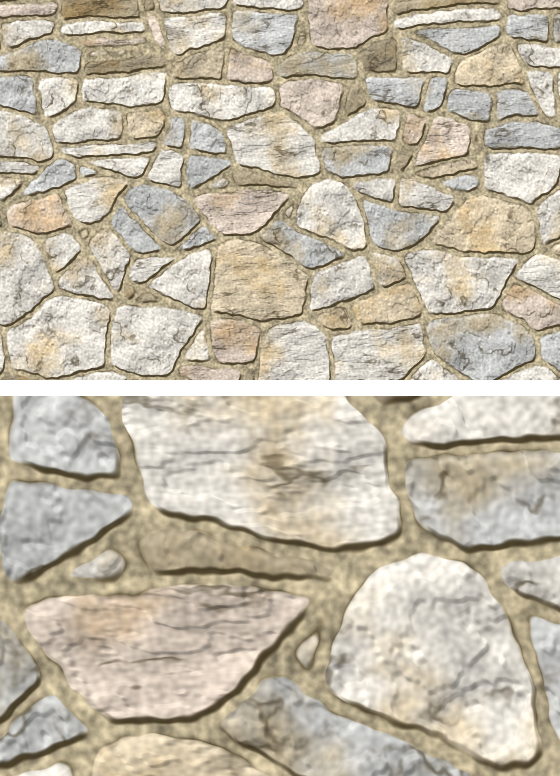
Top, the full canvas; bottom, a detail of the centre.
Write a Shadertoy shader that draws this texture.

```glsl
const vec2 CELL = vec2(0.235, 0.175);     // spacing of the largest stones
const vec2 METRIC = vec2(1.0, 1.9);       // flattens joints between courses
const float CORNER = 150.0;               // higher gives sharper stone corners
const float MORTAR = 0.0068;              // half width of a joint
const vec2 TO_LIGHT = vec2(-0.5, 0.86);

const vec3 PALE = vec3(0.88, 0.86, 0.82);
const vec3 COOL = vec3(0.77, 0.77, 0.76);
const vec3 ROSE = vec3(0.85, 0.79, 0.73);
const vec3 OCHRE = vec3(0.83, 0.77, 0.66);
const vec3 BROWN = vec3(0.65, 0.60, 0.50);
const vec3 SAND = vec3(0.73, 0.68, 0.56);
const vec3 SHADOW = vec3(0.22, 0.18, 0.10);

float hash(vec2 p) {
    vec3 q = fract(p.xyx * 0.1031);
    q += dot(q, q.yzx + 33.33);
    return fract((q.x + q.y) * q.z);
}

vec2 hash2(vec2 p) {
    return vec2(hash(p), hash(p + 71.7));
}

float corner(vec2 cell, vec2 offset) {
    float angle = 6.2832 * hash(cell);
    return dot(vec2(cos(angle), sin(angle)), offset);
}

float gradientNoise(vec2 p) {
    vec2 i = floor(p), f = p - i;
    vec2 u = f * f * f * (f * (f * 6.0 - 15.0) + 10.0);
    vec2 e = vec2(1.0, 0.0);
    return mix(mix(corner(i, f), corner(i + e, f - e), u.x),
               mix(corner(i + e.yx, f - e.yx), corner(i + 1.0, f - 1.0), u.x), u.y);
}

float fbm(vec2 p) {
    float sum = 0.0, amplitude = 0.6;
    for (int i = 0; i < 5; i++) {
        sum += amplitude * gradientNoise(p);
        p = mat2(1.6, 1.2, -1.2, 1.6) * p + 17.3;
        amplitude *= 0.52;
    }
    return sum;
}

vec2 stoneSite(vec2 cell) {
    float spread = cell.y > 2.5 ? 0.35 : 0.65;
    vec2 jitter = (hash2(cell + 40.0) - 0.5) * vec2(0.6, spread);
    return (cell + 0.5 + vec2(0.5 * mod(cell.y, 2.0), 0.0) + jitter) * CELL;
}

// Cuts a stone along a line, returns the side and renews the id
float cutStone(vec2 local, float angle, float offset, inout float id, inout float joints) {
    float d = dot(local, vec2(sin(angle), cos(angle))) - offset;
    float side = d < 0.0 ? -1.0 : 1.0;
    joints += exp(-CORNER * abs(d));
    id = hash(vec2(id * 517.0, 8.3 + 5.1 * side));
    return side;
}

// x: rounded distance to the nearest joint, y: stone id
vec2 stoneWall(vec2 p) {
    p += 0.018 * vec2(gradientNoise(p * 7.0), gradientNoise(p * 7.0 + 31.0));
    p += 0.005 * vec2(gradientNoise(p * 28.0 + 9.0), gradientNoise(p * 28.0 + 57.0));

    vec2 base = floor(p / CELL), nearest = base, site = vec2(0.0);
    float best = 1e5;
    for (int k = 0; k < 25; k++) {
        vec2 cell = base + vec2(k % 5 - 2, k / 5 - 2);
        vec2 s = stoneSite(cell);
        float d = dot(METRIC * (p - s), p - s);
        if (d < best) { best = d; nearest = cell; site = s; }
    }
    float joints = 0.0;
    for (int k = 0; k < 25; k++) {
        vec2 cell = base + vec2(k % 5 - 2, k / 5 - 2);
        vec2 s = stoneSite(cell);
        if (cell != nearest)
            joints += exp(-CORNER * dot(0.5 * (s + site) - p, normalize(METRIC * (s - site))));
    }

    // Level courses above, tilted rubble below
    float level = smoothstep(0.35, 0.65, site.y);
    float id = hash(nearest + 13.0);
    vec2 local = p - site, r = hash2(nearest + 90.0) - 0.5;
    if (id > mix(0.3, 0.14, level)) {
        float angle = r.x * mix(2.0, 0.2, level), offset = r.y * 0.04;
        float side = cutStone(local, angle, offset, id, joints);
        if (id < 0.22 * level)
            cutStone(local, angle, offset + side * 0.045, id, joints);
        else if (id > 0.5)
            cutStone(local, angle + 1.57 + (id - 0.75), (id - 0.75) * 0.25, id, joints);
    }
    return vec2(-log(joints) / CORNER, id);
}

// Rough surface broken into chipped ledges
float relief(vec2 p) {
    float h = fbm(p), t = h * 5.0;
    float ledge = (floor(t) + smoothstep(0.75, 1.0, fract(t))) / 5.0;
    return h + 0.7 * ledge;
}

vec3 stoneColor(float id) {
    float pick = hash(vec2(id * 311.0, 4.0));
    vec3 c = pick < 0.46 ? PALE : pick < 0.66 ? COOL : pick < 0.81 ? ROSE : pick < 0.92 ? OCHRE : BROWN;
    return c * (0.94 + 0.1 * hash(vec2(id * 211.0, 9.0)));
}

void mainImage(out vec4 fragColor, in vec2 fragCoord) {
    vec2 p = fragCoord / iResolution.y;
    float pixel = 1.0 / iResolution.y;
    vec2 stone = stoneWall(p), lit = stoneWall(p + TO_LIGHT * 0.006);
    float rough = 0.004 * gradientNoise(p * 55.0);
    float inside = stone.x - MORTAR + rough;
    float mask = smoothstep(-pixel, pixel, inside);
    float bevel = smoothstep(-0.002, 0.006, inside)
                - smoothstep(-0.002, 0.006, lit.x - MORTAR + rough);

    // Stone face: stains, cracks and light across the ledges
    float id = stone.y;
    vec2 q = p * mix(vec2(9.0), vec2(6.0, 15.0), step(0.65, hash(vec2(id * 91.0, 2.0)))) + id * 60.0;
    float slope = relief(q) - relief(q + TO_LIGHT * 0.045);
    float stain = fbm(p * 6.0 + id * 35.0);
    float shade = fbm(p * 13.0 + id * 77.0);
    float grain = gradientNoise(p * 140.0);
    float crack = smoothstep(0.05, 0.0, abs(fbm(q * 0.9 + 23.0))) * smoothstep(-0.05, 0.25, shade);
    vec3 face = stoneColor(id);
    face = mix(face, face * vec3(0.95, 0.88, 0.75), smoothstep(0.02, 0.4, stain));
    face *= 1.0 + 1.3 * clamp(slope, -0.5, 0.09) - 0.3 * max(shade, -0.1) + 0.18 * grain;
    face = mix(face, SHADOW, 0.5 * crack);

    // Sandy joints with dark crevices beside the stones
    vec3 joint = SAND * (1.0 + 0.3 * grain + 0.5 * fbm(p * 45.0));
    float crevice = exp(-abs(inside + 0.001) / 0.0018) * smoothstep(-0.2, 0.4, gradientNoise(p * 24.0));

    vec3 color = mix(joint, face, mask);
    color = mix(color, SHADOW, max(0.6 * crevice, 0.85 * smoothstep(0.1, 0.8, -bevel)));
    color += 0.08 * max(bevel, 0.0) * mask;
    fragColor = vec4(clamp(color, 0.0, 1.0), 1.0);
}
```
